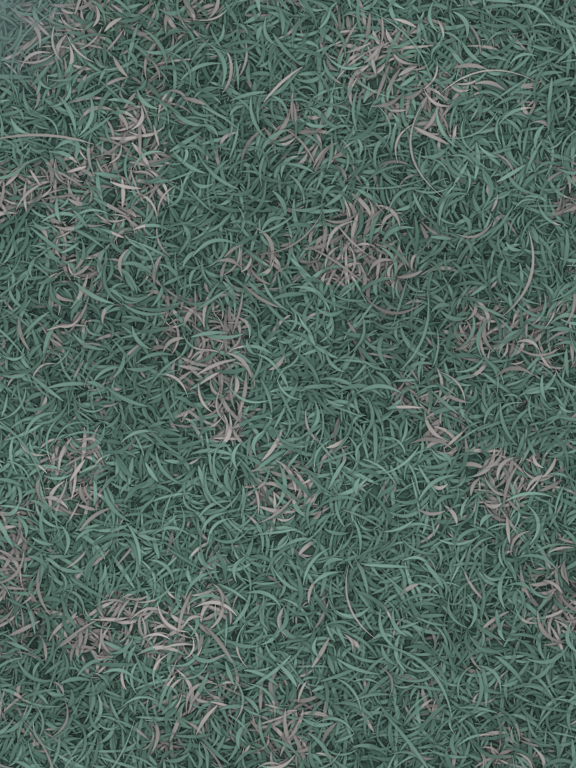
This texture is drawn by a Shadertoy shader. Its source:

```glsl
// Cool green lawn seen from above: many layers of short, curved grass blades
// in random directions, with patches of dry straw and a few long pale stalks.
// Each layer scatters one blade per grid cell; upper layers are lighter.

const int LAYERS = 15;
const float SOFTNESS = 0.0017;   // edge blur, in canvas widths
const vec3 SOIL = vec3(0.20, 0.27, 0.25);
const vec3 GREEN_DARK = vec3(0.20, 0.30, 0.27);
const vec3 GREEN_LIGHT = vec3(0.47, 0.60, 0.555);
const vec3 STRAW_DARK = vec3(0.36, 0.355, 0.35);
const vec3 STRAW_LIGHT = vec3(0.71, 0.67, 0.66);

vec4 hash4(vec3 p) {
    vec4 q = fract(p.xyzx * vec4(0.1031, 0.1030, 0.0973, 0.1099));
    q += dot(q, q.wzxy + 33.33);
    return fract((q.xxyz + q.yzzw) * q.zywx);
}

float valueNoise(vec2 p, float seed) {
    vec2 cell = floor(p);
    vec2 f = fract(p);
    f = f * f * (3.0 - 2.0 * f);
    float a = hash4(vec3(cell, seed)).x;
    float b = hash4(vec3(cell + vec2(1, 0), seed)).x;
    float c = hash4(vec3(cell + vec2(0, 1), seed)).x;
    float d = hash4(vec3(cell + vec2(1, 1), seed)).x;
    return mix(mix(a, b, f.x), mix(c, d, f.x), f.y);
}

float fbm(vec2 p, float seed) {
    float sum = 0.0;
    float weight = 0.55;
    for (int i = 0; i < 3; i++) {
        sum += weight * valueNoise(p, seed + float(i));
        p = p * 2.1 + 7.3;
        weight *= 0.5;
    }
    return sum;
}

// Signed distance to a bent blade lying along x and tapering to its ends
float bladeDistance(vec2 p, float halfLength, float halfWidth, float bend) {
    float along = p.x / halfLength;
    float across = abs(p.y - bend * halfLength * (along * along - 0.4));
    float taper = halfWidth * (1.0 - 0.75 * along * along);
    return max(across - taper, abs(p.x) - halfLength);
}

// Share of straw around a point
float dryness(vec2 p) {
    return 0.04 + 0.62 * smoothstep(0.44, 0.72, fbm(p * 8.0, 50.0));
}

vec3 bladeColor(float tone, float dry) {
    vec3 green = mix(GREEN_DARK, GREEN_LIGHT, tone);
    vec3 straw = mix(STRAW_DARK, STRAW_LIGHT, tone);
    return mix(green, straw, dry);
}

// Draws one layer of blades over the colour below it
vec3 grassLayer(vec3 below, vec2 p, float cellSize, float halfWidth,
                float density, float height, float dry, float seed) {
    vec2 grid = p / cellSize + seed * vec2(0.37, 0.61);
    vec2 home = floor(grid);
    vec3 color = below;
    for (int y = -1; y <= 1; y++)
    for (int x = -1; x <= 1; x++) {
        vec2 cell = home + vec2(x, y);
        vec4 place = hash4(vec3(cell, seed));
        vec4 look = hash4(vec3(cell + 91.0, seed + 17.0));
        if (look.x > density) continue;
        float angle = 6.2832 * place.z;
        vec2 axis = vec2(cos(angle), sin(angle));
        vec2 d = (grid - cell - place.xy) * cellSize;
        vec2 local = vec2(dot(d, axis), dot(d, vec2(-axis.y, axis.x)));
        float halfLength = cellSize * mix(0.35, 0.95, place.w);
        float width = halfWidth * mix(0.6, 1.3, look.y);
        float dist = bladeDistance(local, halfLength, width, look.z - 0.5);

        float shadow = 1.0 - smoothstep(0.0, 0.005, dist);
        float cover = 1.0 - smoothstep(-SOFTNESS, SOFTNESS, dist);
        float isDry = step(fract(look.w * 7.0), dry);
        float tone = 0.42 * height + 0.58 * look.w;
        tone += 0.12 * local.x / halfLength;
        color *= 1.0 - 0.16 * shadow;
        color = mix(color, bladeColor(tone, 0.9 * isDry), cover);
    }
    return color;
}

void mainImage(out vec4 fragColor, in vec2 fragCoord) {
    vec2 p = fragCoord / iResolution.x;
    float dry = dryness(p);

    // Dim, mottled ground between the blades
    vec3 color = SOIL * mix(0.75, 1.3, valueNoise(p * 70.0, 3.0));

    // Turf, from the lowest layer to the highest
    for (int i = 0; i < LAYERS; i++) {
        float height = float(i) / float(LAYERS - 1);
        float cellSize = mix(0.034, 0.043, height);
        color = grassLayer(color, p, cellSize, 0.0030, 0.95, height, dry,
                           float(i) * 3.0 + 1.0);
    }

    // Sparse long stalks on top
    color = grassLayer(color, p, 0.10, 0.0024, 0.18, 1.0, 0.55, 71.0);

    // Broad light and shade, and a faint haze in the upper left corner
    color *= 0.87 + 0.27 * fbm(p * 4.0, 80.0);
    vec2 corner = vec2(0.0, iResolution.y / iResolution.x);
    float haze = 0.35 * (1.0 - smoothstep(0.0, 0.22, distance(p, corner)));
    color = mix(color, vec3(0.43, 0.48, 0.49), haze);
    fragColor = vec4(color, 1.0);
}
```
